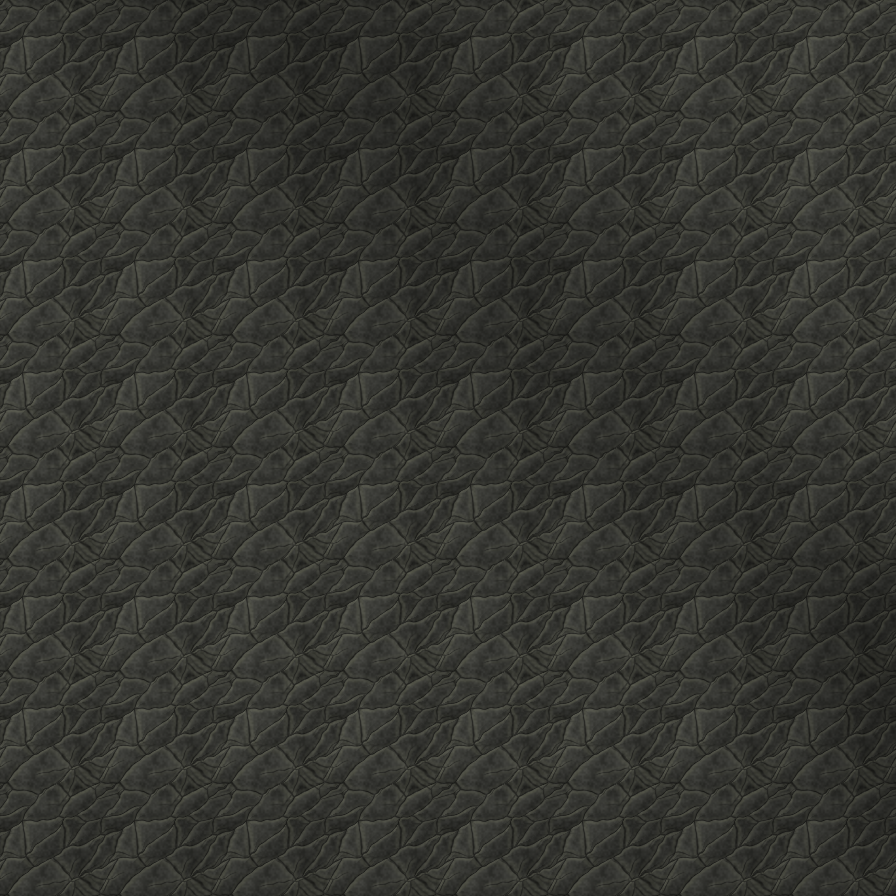
This texture is drawn by a WebGL 2 fragment shader. Its source:

```glsl
#version 300 es
precision highp float;

uniform vec2 u_resolution;
out vec4 fragColor;

#define TILES 8.0
#define JITTER 1.0
#define WARP 0.045
#define CRACK_WIDTH 0.005
#define RIM_WIDTH 0.018
#define GRAIN 0.04
#define WEAR 0.26
#define CRACK_COLOR vec3(0.105, 0.105, 0.095)
#define HIDE_COLOR vec3(0.192, 0.194, 0.180)
#define RIM_COLOR vec3(0.350, 0.355, 0.300)

// Stretches the cells along a rising diagonal
const mat2 SKEW = mat2(0.95, -0.36, -0.36, 1.25);

vec2 hash2(vec2 p) {
  vec3 q = fract(p.xyx * vec3(0.1031, 0.1030, 0.0973));
  q += dot(q, q.yzx + 33.33);
  return fract((q.xx + q.yz) * q.zy);
}

// Value noise that wraps after the given period
float noise(vec2 p, vec2 period) {
  vec2 i = floor(p), f = fract(p);
  f = f * f * (3.0 - 2.0 * f);
  float a = hash2(mod(i, period)).x;
  float b = hash2(mod(i + vec2(1, 0), period)).x;
  float c = hash2(mod(i + vec2(0, 1), period)).x;
  float d = hash2(mod(i + 1.0, period)).x;
  return mix(mix(a, b, f.x), mix(c, d, f.x), f.y);
}

float tiledNoise(vec2 p, float freq) {
  return noise(p * freq, vec2(freq));
}

// Offset from p to the seed of a wrapped cell, in skewed tile units
vec2 seedOffset(vec2 cell, vec2 p, vec2 cells, float salt) {
  vec2 seed = cell + 0.5 + JITTER * (hash2(mod(cell, cells) + salt) - 0.5);
  return SKEW * (seed / cells - p);
}

// Returns distance to the border, direction to it, and a cell value
vec4 crackle(vec2 p, vec2 cells, float salt) {
  vec2 base = floor(p * cells), nearest = vec2(0), home = base;
  float best = 9.0;
  for (int y = -2; y <= 2; y++)
    for (int x = -2; x <= 2; x++) {
      vec2 cell = base + vec2(x, y);
      vec2 r = seedOffset(cell, p, cells, salt);
      if (dot(r, r) < best) {
        best = dot(r, r);
        nearest = r;
        home = cell;
      }
    }
  float edge = 9.0;
  vec2 toEdge = vec2(0, 1);
  for (int y = -2; y <= 2; y++)
    for (int x = -2; x <= 2; x++) {
      vec2 r = seedOffset(home + vec2(x, y), p, cells, salt);
      vec2 gap = r - nearest;
      if (dot(gap, gap) > 0.00001) {
        vec2 dir = normalize(gap);
        float d = dot(0.5 * (r + nearest), dir);
        if (d < edge) {
          edge = d;
          toEdge = dir;
        }
      }
    }
  return vec4(edge, toEdge, hash2(mod(home, cells) + salt + 9.0).y);
}

// Dark line in x, pale rim around it in y
vec2 crackLine(float edge, float px) {
  float line = 1.0 - smoothstep(CRACK_WIDTH - 0.5 * px, CRACK_WIDTH + 0.6 * px, edge);
  float away = (edge - 0.019) / RIM_WIDTH;
  return vec2(line, exp(-away * away));
}

void main() {
  vec2 uv = gl_FragCoord.xy / u_resolution;
  vec2 p = uv * TILES;
  float px = TILES / min(u_resolution.x, u_resolution.y);

  // Ragged borders
  vec2 bend = vec2(tiledNoise(p, 7.0), tiledNoise(p + 0.37, 7.0)) - 0.5;
  bend += 0.4 * (vec2(tiledNoise(p + 0.61, 19.0), tiledNoise(p + 0.83, 19.0)) - 0.5);
  vec2 q = p + WARP * bend;
  vec4 cell = crackle(q, vec2(4.0, 4.0), 41.0);
  vec4 split = crackle(q, vec2(3.0, 5.0), 73.0);

  // Sunken plates lit from the upper left
  float slope = 1.0 - smoothstep(0.0, 0.12, cell.x);
  float light = dot(cell.yz, normalize(vec2(-0.5, 0.85))) * slope;
  float fold = tiledNoise(p, 5.0) + 0.5 * tiledNoise(p, 13.0) - 0.75;
  vec3 color = HIDE_COLOR * (1.0 + 0.2 * light + 0.28 * fold + 0.22 * (cell.w - 0.5));

  // Main cracks, with broken finer ones across the plates
  vec2 mainLine = crackLine(cell.x, px);
  float broken = smoothstep(0.42, 0.62, tiledNoise(p + 0.29, 4.0));
  vec2 fineLine = crackLine(split.x, px) * broken;
  float rim = max(mainLine.y * (0.36 + 0.2 * light), 0.3 * fineLine.y);
  rim *= 0.65 + 0.7 * tiledNoise(p, 8.0);
  color = mix(color, RIM_COLOR, clamp(rim, 0.0, 1.0));
  color = mix(color, CRACK_COLOR, 0.7 * max(mainLine.x, 0.7 * fineLine.x));

  // Fine grain
  color += GRAIN * (tiledNoise(p, 32.0) + tiledNoise(p, 59.0) - 1.0);

  // Broad worn shadow across the whole hide
  float band = (uv.x + uv.y - 1.27) / 0.24;
  float cloud = noise(uv * 4.0 + 3.0, vec2(64)) - 0.5;
  float shadow = exp(-band * band) * (0.85 + 0.5 * cloud);
  shadow += 0.35 * (1.0 - smoothstep(0.0, 0.22, uv.y)) + 0.25 * cloud;
  color *= 1.06 - WEAR * shadow;
  fragColor = vec4(clamp(color, 0.0, 1.0), 1.0);
}
```
